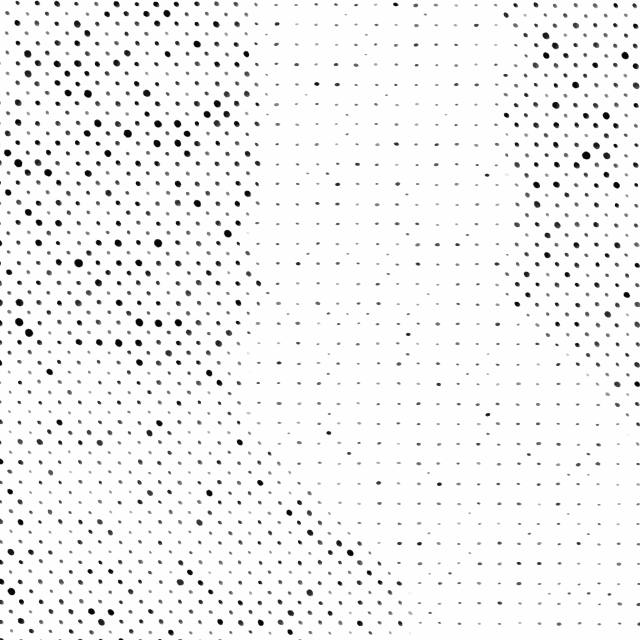
Give the GLSL for this pattern, as a Shadertoy shader.

```glsl
// Coarse printed halftone: two interleaved lattices of tilted, uneven ink dots.
// A broad tone field sets dot size, slant and ink load; hashes add the wear
// of a rough print, with dots that swell, fade or drop out.

float hash(vec2 p) {
    vec3 q = fract(vec3(p.xyx) * 0.1031);
    q += dot(q, q.yzx + 33.33);
    return fract((q.x + q.y) * q.z);
}

float noise(vec2 p) {
    vec2 i = floor(p), f = fract(p);
    f = f * f * (3.0 - 2.0 * f);
    return mix(mix(hash(i), hash(i + vec2(1, 0)), f.x),
               mix(hash(i + vec2(0, 1)), hash(i + 1.0), f.x), f.y);
}

// Darkness of the subject; y runs downward from the top edge.
float toneAt(vec2 p) {
    float wobble = 0.05 * (noise(p * 13.0 + 4.0) - 0.5);
    float leftEdge = 0.385 + wobble + 0.25 * smoothstep(0.62, 1.0, p.y);
    float left = 1.0 - smoothstep(leftEdge - 0.03, leftEdge + 0.02, p.x);
    left *= mix(1.0, 0.5, smoothstep(0.47, 0.66, p.y))
          + 0.25 * smoothstep(0.85, 0.94, p.y);

    float rightEdge = 0.775 + wobble + 0.22 * smoothstep(0.42, 0.72, p.y);
    float right = smoothstep(rightEdge - 0.02, rightEdge + 0.04, p.x);
    right *= 0.85 - 0.35 * smoothstep(0.5, 0.7, p.y);

    float patches = 0.7 + 0.6 * noise(p * 9.0 + 17.0);
    return clamp(max(left, right) * patches, 0.0, 1.0);
}

// Ink opacity of one lattice; the secondary one fades out in pale areas.
float dotLayer(vec2 grid, float secondary, float pixel) {
    vec2 cell = floor(grid);
    vec2 seed = cell + secondary * 71.0 + 9.0;
    float sizeRnd = hash(seed);
    float inkRnd = hash(seed + 137.0);
    float tiltRnd = hash(seed + 251.0) - 0.5;
    vec2 jitter = vec2(hash(seed + 31.0), hash(seed + 53.0)) - 0.5;

    vec2 center = cell + 0.5 + 0.06 * jitter;
    float tone = toneAt((center + 0.5 * secondary) / 32.1);

    // Pale dots lie flat and wide, dark ones slant and grow round.
    float angle = mix(0.0, 0.75, smoothstep(0.0, 0.4, tone)) + 0.5 * tiltRnd;
    float c = cos(angle), s = sin(angle);
    vec2 d = grid - center;
    d = vec2(c * d.x + s * d.y, c * d.y - s * d.x);

    float swell = pow(sizeRnd, 5.0);
    float radius = 0.09 + 0.045 * tone + 0.03 * (sizeRnd - 0.5)
                 + swell * (0.02 + 0.045 * tone);
    float ink = mix(0.3 + 0.4 * inkRnd, 0.7 + 0.4 * inkRnd, tone) + 0.3 * swell;

    // Secondary dots are smaller, and most vanish where the tone is light.
    float present = smoothstep(0.05, 0.4, tone + 0.5 * step(0.87, inkRnd));
    radius *= mix(1.0, 0.8 + 0.2 * swell, secondary);
    ink *= mix(1.0, present * (0.55 + 0.45 * sizeRnd), secondary);

    // Uneven outline and one weakly inked side.
    float aspect = mix(1.65, 1.3, tone) - 0.2 * swell;
    float dist = length(d * vec2(1.0, aspect)) - radius;
    dist += 0.025 * (noise(grid * 11.0 + seed) - 0.5);
    ink *= 1.0 - (1.0 - swell) * 0.35 * smoothstep(-0.02, 0.12, d.x + d.y * tiltRnd);

    float soft = max(0.045, 0.75 * pixel);
    return clamp(ink, 0.0, 1.0) * (1.0 - smoothstep(-soft, soft, dist));
}

void mainImage(out vec4 fragColor, in vec2 fragCoord) {
    vec2 uv = fragCoord / iResolution.xy;
    uv.y = 1.0 - uv.y;

    // Slightly skewed screen, 32 repeats each way.
    vec2 grid = (uv - vec2(0.0065, 0.004) * uv.yx) * 32.1 + vec2(-0.36, 0.33);
    float pixel = 32.1 / iResolution.y;

    float ink = 0.0;
    for (int layer = 0; layer < 2; layer++) {
        float secondary = float(layer);
        ink = max(ink, dotLayer(grid - 0.5 * secondary, secondary, pixel));
    }

    fragColor = vec4(mix(vec3(0.995), vec3(0.03), ink), 1.0);
}
```
